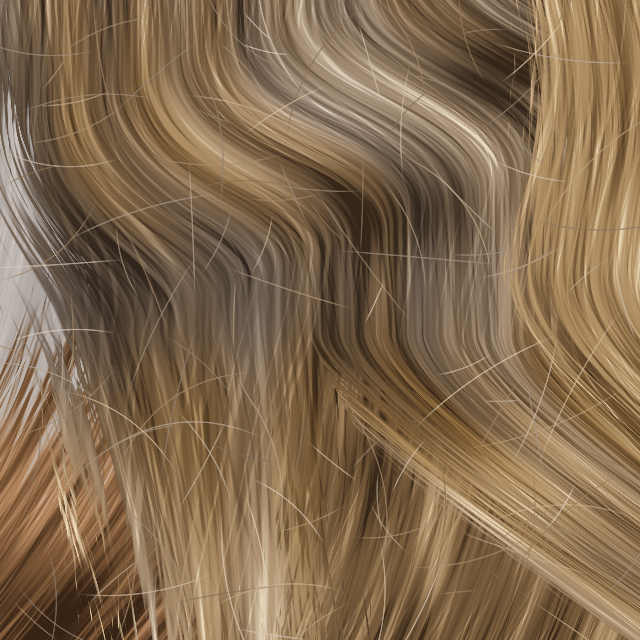
Write a three.js fragment shader that draws this texture.

```glsl
// Draws wavy blond hair: layered locks of fine strands with loose flyaway hairs.
#define STRAND_FREQ 9.0
#define STRAND_CONTRAST 1.45
#define CROSSING 0.11
#define WISP_STRENGTH 0.085
#define WAVE_LEAN 0.4
#define WAVE_SIZE 0.27
#define FLYAWAYS 130
#define FLY_WIDTH 0.0018
#define FLY_OPACITY 0.65

varying vec2 vUv;

float hash(vec2 p) {
  return fract(sin(dot(p, vec2(127.1, 311.7))) * 43758.5453);
}

float noise(vec2 p) {
  vec2 i = floor(p), f = fract(p);
  f = f * f * (3.0 - 2.0 * f);
  vec2 e = vec2(1.0, 0.0);
  return mix(mix(hash(i), hash(i + e), f.x),
             mix(hash(i + e.yx), hash(i + e.xx), f.x), f.y);
}

float blob(vec2 p, vec2 center, vec2 radius) {
  vec2 d = (p - center) / radius;
  return exp(-dot(d, d));
}

float below(float low, float high, float x) {
  return 1.0 - smoothstep(low, high, x);
}

// Streaky noise; s.x runs across the strands, s.y along them.
float strands(vec2 s) {
  float sum = 0.0, freq = STRAND_FREQ;
  for (int i = 0; i < 5; i++) {
    float k = float(i);
    float tilt = (hash(vec2(k, 3.0)) - 0.5) * CROSSING;
    float sway = 0.012 * noise(vec2(s.x * 9.0 + k * 5.0, s.y * 3.5));
    float across = s.x + tilt * s.y + sway;
    sum += (0.19 - 0.01 * k) * (noise(vec2(across * freq + k * 17.0, s.y * (1.5 + 1.2 * k) + k * 9.0)) - 0.5);
    freq *= 2.4;
  }
  // Sparse crossing wisps, alternately light and dark.
  float sparse = 0.0, side = 1.0;
  for (int i = 0; i < 6; i++) {
    float k = float(i);
    float tilt = (hash(vec2(k, 8.0)) - 0.5) * 4.0 * CROSSING;
    float across = s.x + tilt * s.y + 0.02 * noise(vec2(s.x * 8.0 + k * 3.0, s.y * 4.0));
    sparse += side * smoothstep(0.66, 0.95, noise(vec2(across * 270.0 + k * 31.0, s.y * 5.0 + k * 13.0)));
    side = -side;
  }
  return sum + WISP_STRENGTH * sparse;
}

// Tone to colour, blending an ash ramp with a golden one.
vec3 hairColor(float tone, float warmth) {
  vec3 shadow = mix(vec3(0.19, 0.15, 0.12), vec3(0.21, 0.14, 0.07), warmth);
  vec3 brown = mix(vec3(0.43, 0.37, 0.32), vec3(0.48, 0.35, 0.19), warmth);
  vec3 blond = mix(vec3(0.60, 0.54, 0.49), vec3(0.71, 0.56, 0.36), warmth);
  vec3 pale = mix(vec3(0.89, 0.85, 0.80), vec3(0.93, 0.85, 0.69), warmth);
  vec3 c = mix(shadow, brown, smoothstep(0.0, 0.45, tone));
  c = mix(c, blond, smoothstep(0.4, 0.68, tone));
  return mix(c, pale, smoothstep(0.66, 1.0, tone));
}

// Hair behind the front locks, with a pale backdrop at the left edge.
vec3 backLayer(vec2 p) {
  float left = below(0.3, 0.4, p.x);
  float lean = mix(0.45, 0.85, step(p.x, 0.35));
  float s = strands(vec2(p.x - lean * p.y + 0.5 * p.y * p.y + 4.0, p.y));
  float tone = 0.44 + STRAND_CONTRAST * s + 0.08 * left;
  tone -= 0.38 * blob(p, vec2(0.08, 0.02), vec2(0.17, 0.11));
  tone -= 0.24 * blob(p, vec2(0.6, 0.26), vec2(0.07, 0.12));
  tone += 0.28 * blob(p, vec2(0.68, 0.13), vec2(0.03, 0.12));
  vec3 c = hairColor(tone, 0.7);
  c = mix(c, c * vec3(1.04, 0.95, 0.93), left);
  float gap = left * smoothstep(0.33, 0.45, p.y + s * 0.8);
  return mix(c, vec3(0.71, 0.68, 0.66) + 0.3 * s, gap);
}

// S-shaped main lock; returns colour and coverage.
vec4 mainLayer(vec2 p) {
  float fall = max(0.48 - p.y, 0.0);
  float lobe = step(0.48 + fall * 0.5, p.x);
  float bend = below(0.4, 0.8, p.y - WAVE_LEAN * p.x);
  float across = p.x - bend * mix(0.12, WAVE_SIZE, smoothstep(0.0, 0.6, p.x));
  float sweep = 1.5 * fall * fall / (fall + 0.14);
  across -= mix(0.25 * fall * below(0.0, 0.45, p.x), sweep, lobe);
  float s = strands(vec2(across, p.y));

  float tone = 0.44 + STRAND_CONTRAST * s + 0.22 * below(0.0, 0.42, p.y);
  tone -= 0.45 * blob(p, vec2(0.80, 0.89), vec2(0.12, 0.07));
  tone -= 0.34 * blob(p, vec2(0.62, 0.67), vec2(0.17, 0.08));
  tone -= 0.13 * blob(p, vec2(0.24, 0.58), vec2(0.22, 0.12));
  tone -= 0.16 * blob(p, vec2(0.52, 0.46), vec2(0.06, 0.15));
  tone -= 0.10 * blob(p, vec2(0.2, 0.85), vec2(0.12, 0.12));
  tone += 0.14 * blob(p, vec2(0.55, 0.85), vec2(0.2, 0.07));
  tone += 0.24 * blob(p, vec2(0.82, 0.25), vec2(0.14, 0.09));
  tone += 0.18 * blob(p, vec2(0.35, 0.05), vec2(0.13, 0.14));
  float warmth = 0.08 + 0.75 * noise(vec2(across * 18.0, p.y * 2.5));
  warmth += 0.28 * below(0.3, 0.5, p.y) - 0.45 * blob(p, vec2(0.35, 0.56), vec2(0.3, 0.1));

  float fray = s * 0.4;
  float cover = smoothstep(-0.025, 0.025, p.x - 0.225 + 0.33 * p.y + fray);
  float notch = smoothstep(0.45, 0.5, p.x + fray) * below(-0.07, 0.02, p.x - 0.96 + 1.05 * p.y + fray);
  cover *= 1.0 - notch * below(0.36, 0.5, p.y + fray);
  return vec4(hairColor(tone, clamp(warmth, 0.0, 1.0)), cover);
}

// Golden lock down the right side.
vec4 rightLayer(vec2 p) {
  float across = p.x - 0.84 - 0.02 * sin(p.y * 9.0) - 0.27 * below(0.1, 0.58, p.y);
  float s = strands(vec2(across + 7.0, p.y));
  float tone = 0.56 + STRAND_CONTRAST * s + 0.28 * blob(p, vec2(0.97, 0.6), vec2(0.06, 0.14));
  tone += 0.2 * blob(p, vec2(0.95, 0.3), vec2(0.1, 0.12));
  return vec4(hairColor(tone, 0.8), smoothstep(-0.025, 0.03, across + s * 0.3));
}

// One loose hair: a curved line at a random place and angle; returns coverage.
float flyaway(vec2 p, float id) {
  vec2 d = p - vec2(hash(vec2(id, 1.0)), hash(vec2(id, 2.0)));
  float angle = 6.283 * hash(vec2(id, 4.0));
  d = vec2(dot(d, vec2(cos(angle), sin(angle))), dot(d, vec2(-sin(angle), cos(angle))));
  float curve = 5.0 * (hash(vec2(id, 5.0)) - 0.5);
  float reach = 0.03 + 0.12 * hash(vec2(id, 6.0));
  float gap = abs(d.y - curve * d.x * d.x) / sqrt(1.0 + 4.0 * curve * curve * d.x * d.x);
  return below(0.2 * FLY_WIDTH, FLY_WIDTH, gap) * below(0.5 * reach, reach, abs(d.x));
}

void main() {
  vec3 color = backLayer(vUv);
  vec4 front = mainLayer(vUv);
  color = mix(color, front.rgb, front.a);
  vec4 side = rightLayer(vUv);
  color = mix(color, side.rgb, side.a);
  for (int i = 0; i < FLYAWAYS; i++) {
    float id = float(i);
    vec3 tint = hairColor(0.5 + 0.45 * hash(vec2(id, 7.0)), 0.7 * hash(vec2(id, 8.0)));
    color = mix(color, tint, FLY_OPACITY * flyaway(vUv, id));
  }
  gl_FragColor = vec4(color, 1.0);
}
```
